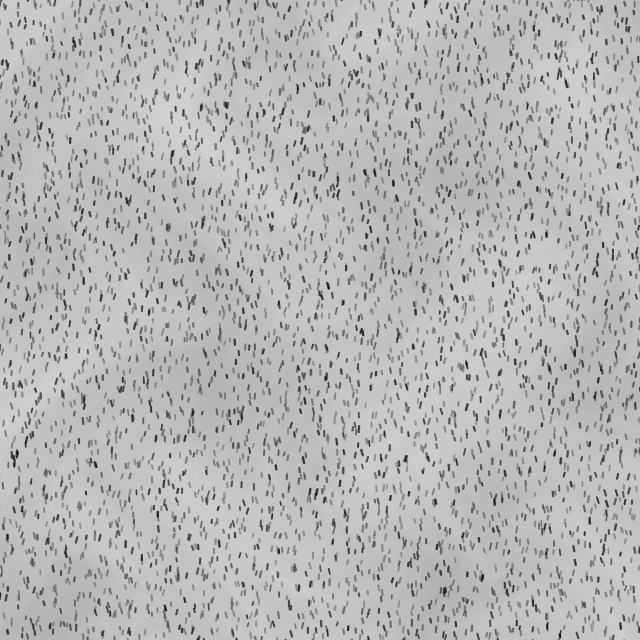
Write a Shadertoy shader that draws this texture.

```glsl
vec3 hash3(vec3 p)
{
    p = fract(p * vec3(0.1031, 0.1030, 0.0973));
    p += dot(p, p.yxz + 33.33);
    return fract((p.xxy + p.yxx) * p.zyx);
}

// Warped, rotated sine layers form soft blotches
float clouds(vec2 p)
{
    float sum = 0.0, amplitude = 0.5;
    p = p * 9.0 + vec2(1.7, 4.2);
    for (int i = 0; i < 7; i++)
    {
        p += 0.7 * sin(p.yx * 1.2 + float(i) * vec2(1.9, 2.7));
        sum += amplitude * sin(p.x) * sin(p.y);
        p = mat2(0.8, 0.6, -0.6, 0.8) * p * 1.7 + 3.1;
        amplitude *= 0.63;
    }
    return sum;
}

float segmentDistance(vec2 p, vec2 halfAxis)
{
    float t = clamp(dot(p, halfAxis) / dot(halfAxis, halfAxis), -1.0, 1.0);
    return length(p - t * halfAxis);
}

// Light left after all nearby short, near-vertical flecks
float flecks(vec2 uv)
{
    const float cells = 40.0;
    float edge = max(0.001, 0.6 / iResolution.y);
    float light = 1.0;
    vec2 home = floor(uv * cells);
    for (int y = -1; y <= 1; y++)
    for (int x = -1; x <= 1; x++)
    for (int k = 0; k < 3; k++)
    {
        vec2 cell = home + vec2(x, y);
        vec3 place = hash3(vec3(cell + 7.0, float(k) * 17.0 + 3.0));
        vec3 shape = hash3(vec3(cell + 91.0, float(k) * 29.0 + 11.0));
        if (place.z > 0.92) continue;

        vec2 offset = uv - (cell + place.xy) / cells;
        float tilt = (shape.x - 0.5) * 0.65;
        float halfLength = mix(0.0022, 0.0046, shape.y);
        float radius = mix(0.0013, 0.0019, fract(shape.y * 7.3));
        float d = segmentDistance(offset, halfLength * vec2(sin(tilt), cos(tilt)));
        float ink = 0.28 + 0.47 * shape.z * shape.z;
        light *= 1.0 - ink * (1.0 - smoothstep(radius - edge, radius + edge, d));
    }
    return light;
}

void mainImage(out vec4 fragColor, in vec2 fragCoord)
{
    vec2 uv = fragCoord / iResolution.y;
    float paper = 0.758 + 0.065 * clouds(uv);
    fragColor = vec4(vec3(paper * flecks(uv)), 1.0);
}
```
